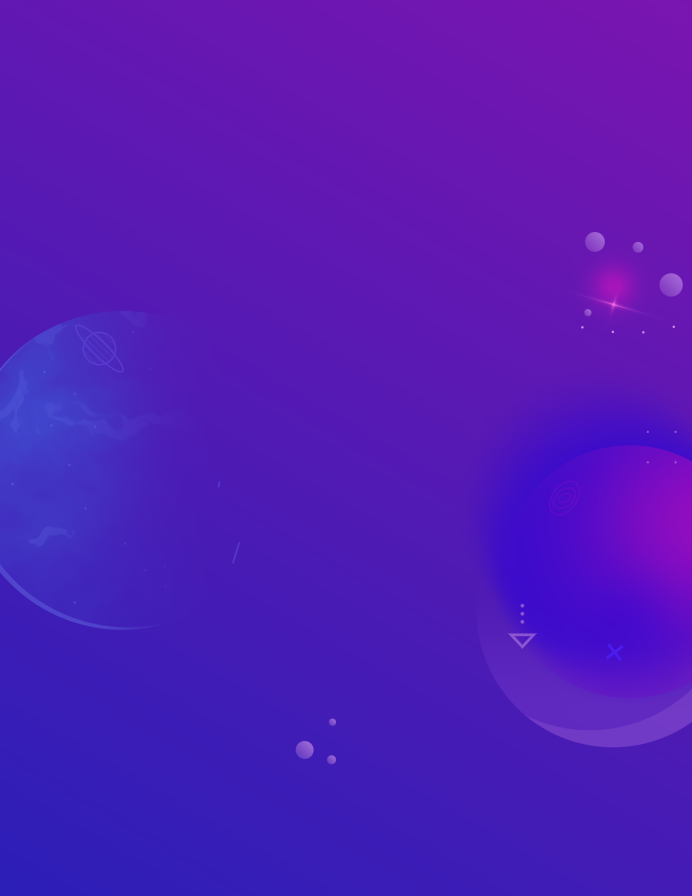
Write a Shadertoy shader that draws this background.

```glsl
const vec3 SKY_LOW = vec3(0.17, 0.12, 0.72);
const vec3 SKY_HIGH = vec3(0.48, 0.08, 0.69);
const vec3 PLANET_BLUE = vec3(0.25, 0.27, 0.80);
const vec3 RIM_BLUE = vec3(0.38, 0.38, 0.86);
const vec3 DEEP_BLUE = vec3(0.20, 0.03, 0.82);
const vec3 MAGENTA = vec3(0.57, 0.05, 0.75);
const vec3 HOT_PINK = vec3(0.74, 0.08, 0.74);
const vec3 LILAC = vec3(0.68, 0.46, 0.86);
const vec3 PLANET = vec3(0.137, 0.475, 0.178);   // centre, radius
const vec3 BUBBLE = vec3(0.684, 0.318, 0.152);
const vec3 OUTER_BLOB = vec3(0.664, 0.440, 0.150);
const vec3 INNER_BLOB = vec3(0.703, 0.362, 0.141);
const int BLOB_LAYERS = 8;
const float LINE = 0.0008;                       // half width of thin lines
const vec3 BALLS[7] = vec3[7](
    vec3(0.664, 0.730, 0.011), vec3(0.712, 0.724, 0.006), vec3(0.749, 0.682, 0.013),
    vec3(0.656, 0.651, 0.004), vec3(0.340, 0.163, 0.010), vec3(0.371, 0.194, 0.004),
    vec3(0.370, 0.152, 0.005));

float hash(vec2 p) { return fract(sin(dot(p, vec2(127.1, 311.7))) * 43758.5453); }

float noise(vec2 p) {
    vec2 i = floor(p), f = fract(p);
    f = f * f * (3.0 - 2.0 * f);
    return mix(mix(hash(i), hash(i + vec2(1, 0)), f.x),
               mix(hash(i + vec2(0, 1)), hash(i + vec2(1, 1)), f.x), f.y);
}

float fbm(vec2 p) {
    float sum = 0.0, amp = 0.5;
    for (int i = 0; i < 4; i++) { sum += amp * noise(p); p = p * 2.03 + 7.1; amp *= 0.5; }
    return sum;
}

float fill(float d) { float aa = 0.75 / iResolution.y; return 1.0 - smoothstep(-aa, aa, d); }
float stroke(float d, float w) { return fill(abs(d) - w); }
float disc(vec2 p, vec3 c) { return length(p - c.xy) - c.z; }
float glow(vec2 p, vec2 c, float r) { vec2 q = (p - c) / r; return exp(-dot(q, q)); }
vec2 turn(vec2 p, float a) { float c = cos(a), s = sin(a); return vec2(c * p.x + s * p.y, c * p.y - s * p.x); }

float ellipse(vec2 p, vec2 r) {
    float k = length(p / r);
    return k * (k - 1.0) / max(length(p / (r * r)), 0.001);
}

float segment(vec2 p, vec2 a, vec2 b) {
    vec2 ab = b - a;
    return length(p - a - ab * clamp(dot(p - a, ab) / dot(ab, ab), 0.0, 1.0));
}

vec3 leftPlanet(vec3 col, vec2 p) {
    float body = fill(disc(p, PLANET));
    float fade = 1.0 - smoothstep(0.03, 0.25, p.x);
    vec2 q = p * 16.0;
    float swirl = fbm(q + 3.0 * vec2(fbm(q * 0.7), fbm(q * 0.7 + 5.2)));
    float light = 0.25 + 0.65 * glow(p, vec2(0.045, 0.52), 0.14);
    col = mix(col, PLANET_BLUE, body * fade * light * (0.55 + 0.9 * swirl));
    col = mix(col, RIM_BLUE, 0.25 * body * fade * smoothstep(0.63, 0.67, swirl));
    // Rim and lower crescent
    float rim = body * (1.0 - fill(disc(p, PLANET + vec3(0.005, 0.003, 0.0))));
    col = mix(col, RIM_BLUE, 0.5 * rim * (1.0 - smoothstep(0.10, 0.20, p.x)));
    // Specks
    vec2 cell = floor(p * 45.0), f = fract(p * 45.0) - 0.5;
    vec2 shift = vec2(hash(cell + 3.0), hash(cell + 8.0)) * 0.6 - 0.3;
    float speck = fill((length(f - shift) - 0.06) / 45.0) * step(0.88, hash(cell));
    col = mix(col, RIM_BLUE, 0.6 * speck * body * fade);
    // Ringed icon
    vec2 k = turn(p - vec2(0.111, 0.611), -0.78);
    float globe = length(k) - 0.018;
    float bands = stroke((fract(k.y * 170.0) - 0.5) / 170.0, LINE * 0.7) * fill(globe);
    float icon = max(stroke(globe, LINE), stroke(ellipse(k, vec2(0.036, 0.008)), LINE));
    return mix(col, vec3(0.42, 0.30, 0.90), 0.5 * max(icon, 0.6 * bands));
}

vec3 rightPlanet(vec3 col, vec2 p) {
    // Glassy bubble with a lighter lower crescent
    float glass = fill(disc(p, BUBBLE));
    float low = 1.0 - smoothstep(0.20, 0.36, p.y);
    col = mix(col, vec3(0.43, 0.20, 0.78), 0.6 * glass * low);
    float crescent = glass * (1.0 - fill(disc(p, vec3(0.658, 0.349, 0.164))));
    col = mix(col, LILAC, 0.22 * crescent * low);
    // Stacked translucent blobs
    for (int i = 0; i < BLOB_LAYERS; i++) {
        float t = float(i) / float(BLOB_LAYERS - 1);
        vec3 blob = mix(OUTER_BLOB, INNER_BLOB, t);
        col = mix(col, DEEP_BLUE, mix(0.06, 0.32, t) * smoothstep(0.012, -0.025, disc(p, blob)));
    }
    float core = fill(disc(p, INNER_BLOB));
    col = mix(col, vec3(0.38, 0.08, 0.78), 0.6 * core * smoothstep(0.29, 0.22, p.y));
    col = mix(col, MAGENTA, core * glow(p, vec2(0.785, 0.415), 0.125));
    return mix(col, DEEP_BLUE, 0.4 * core * glow(p, vec2(0.697, 0.310), 0.05));
}

vec3 ornaments(vec3 col, vec2 p) {
    // Pink flare
    col = mix(col, HOT_PINK, 0.75 * glow(p, vec2(0.685, 0.680), 0.023));
    vec2 s = turn(p - vec2(0.685, 0.660), -0.28);
    float rays = exp(-abs(s.y) * 900.0 - abs(s.x) * 70.0) + exp(-abs(s.x) * 700.0 - abs(s.y) * 200.0);
    col = mix(col, vec3(0.95, 0.40, 0.88), min(rays, 1.0));
    // Shaded balls
    for (int i = 0; i < 7; i++) {
        vec3 b = BALLS[i];
        float shade = 0.6 + 0.25 * dot(p - b.xy, vec2(0.7)) / b.z;
        col = mix(col, LILAC, shade * fill(disc(p, b)));
    }
    // Rows of dots
    for (int i = 0; i < 4; i++) {
        vec2 c = vec2(0.723, 0.484) + vec2(0.031, 0.034) * vec2(i % 2, i / 2);
        col = mix(col, LILAC, 0.7 * fill(disc(p, vec3(c, 0.0012))));
        vec2 star = vec2(0.650 + 0.034 * float(i), 0.639 - 0.012 * hash(vec2(i, 4)));
        col = mix(col, vec3(0.9, 0.7, 0.95), 0.8 * fill(disc(p, vec3(star, 0.0013))));
        if (i < 3) col = mix(col, LILAC, 0.7 * fill(disc(p, vec3(0.583, 0.306 + 0.009 * float(i), 0.002))));
    }
    // Triangle, cross, spiral and streaks
    vec2 q = vec2(abs(p.x - 0.583), p.y - 0.293);
    float tri = max(q.y, dot(q - vec2(0.016, 0.0), vec2(0.728, -0.685)));
    col = mix(col, LILAC, 0.65 * stroke(tri + 0.0015, 0.0015));
    q = abs(turn(p - vec2(0.686, 0.272), 0.65));
    float cross = min(max(q.x - 0.011, q.y - 0.0015), max(q.y - 0.011, q.x - 0.0015));
    col = mix(col, vec3(0.30, 0.12, 0.96), 0.9 * fill(cross));
    q = turn(p - vec2(0.630, 0.444), 0.2);
    for (int i = 1; i < 4; i++)
        col = mix(col, MAGENTA, 0.3 * stroke(ellipse(turn(q, 0.25 * float(i)), vec2(0.007, 0.0045) * float(i)), LINE));
    float streak = min(segment(p, vec2(0.260, 0.372), vec2(0.267, 0.394)), segment(p, vec2(0.244, 0.457), vec2(0.245, 0.462)));
    return mix(col, RIM_BLUE, 0.5 * fill(streak - LINE));
}

void mainImage(out vec4 fragColor, in vec2 fragCoord) {
    vec2 p = fragCoord / iResolution.y;
    vec3 col = mix(SKY_LOW, SKY_HIGH, clamp(dot(p, vec2(0.5, 0.86)) / 1.25, 0.0, 1.0));
    col = leftPlanet(col, p);
    col = rightPlanet(col, p);
    fragColor = vec4(ornaments(col, p), 1.0);
}
```
